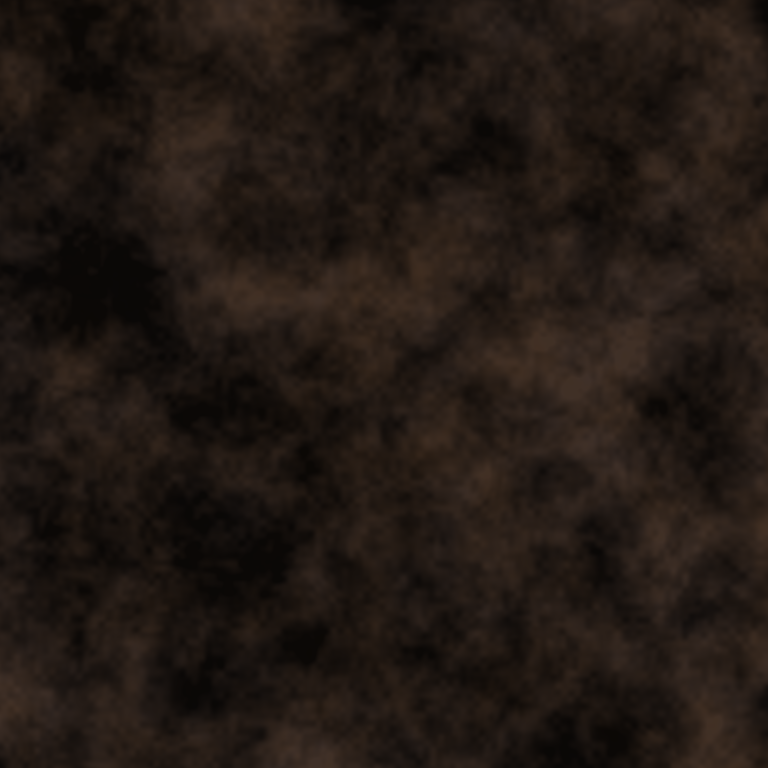
Write a Shadertoy shader that draws this texture.

```glsl
#define BASE_CELLS 6.5
#define OCTAVES 5
#define GAIN 0.76
#define CONTRAST 2.5
#define WARP 0.007
#define TINT 0.016
#define DARK vec3(0.050, 0.037, 0.029)
#define LIGHT vec3(0.230, 0.171, 0.135)

// Integer hash of a lattice cell, 0 to 1
float hash(vec2 cell, uint seed) {
    uvec2 q = uvec2(ivec2(cell) + 4096);
    uint h = q.x * 1597334677u ^ q.y * 3812015801u ^ seed * 2654435769u;
    h = (h ^ (h >> 16)) * 2246822519u;
    h = (h ^ (h >> 13)) * 3266489917u;
    return float((h ^ (h >> 16)) & 65535u) / 65535.0;
}

// Smooth value noise; the square lattice gives soft blocky patches
float valueNoise(vec2 p, uint seed) {
    vec2 cell = floor(p), f = fract(p);
    f = f * f * (3.0 - 2.0 * f);
    float low = mix(hash(cell, seed), hash(cell + vec2(1, 0), seed), f.x);
    float high = mix(hash(cell + vec2(0, 1), seed), hash(cell + vec2(1, 1), seed), f.x);
    return mix(low, high, f.y);
}

// Layered noise, normalised to a mean of one half
float fbm(vec2 p, uint seed) {
    float sum = 0.0, total = 0.0, amplitude = 1.0;
    for (int i = 0; i < OCTAVES; i++) {
        sum += amplitude * valueNoise(p, seed + uint(i));
        total += amplitude;
        amplitude *= GAIN;
        p = p * 2.03 + vec2(3.7, 1.9);
    }
    return sum / total;
}

void mainImage(out vec4 fragColor, in vec2 fragCoord) {
    vec2 uv = fragCoord / iResolution.y;

    // Gentle bending of the patches into arcs and wisps
    vec2 bend = vec2(valueNoise(uv * 13.0, 31u), valueNoise(uv * 13.0, 47u)) - 0.5;
    vec2 p = uv + WARP * 2.0 * bend;

    // Clouded tone with limited extremes
    float cloud = fbm(p * BASE_CELLS, 1u);
    float tone = clamp(0.51 + CONTRAST * (cloud - 0.5), -0.05, 1.12);
    vec3 color = mix(DARK, LIGHT, tone);

    // Drift between warm brown and dull grey
    float warmth = fbm(p * 9.0 + 20.0, 71u) - 0.5;
    color += TINT * 3.0 * warmth * vec3(0.4, -0.1, -0.8) * (0.4 + tone);

    fragColor = vec4(max(color, 0.0), 1.0);
}
```
